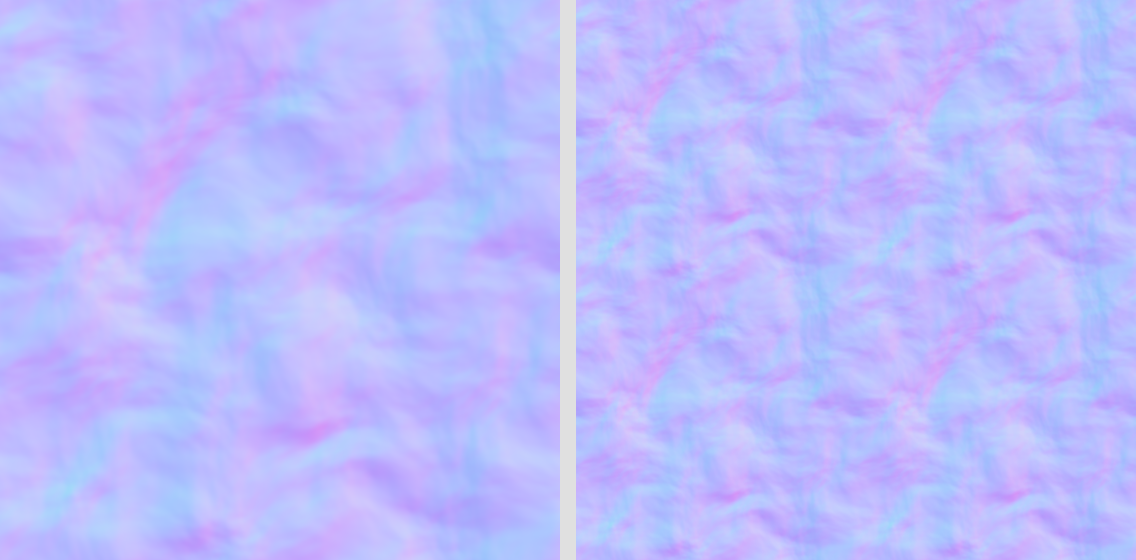
Left, the tile; right, the same tile 2 across and 2 down.
Write a three.js fragment shader that draws this texture map.

```glsl
// Tiling normal map of a softly rumpled, cloudy surface.
// A wrapping, warped gradient-noise height field is differentiated, and
// its surface normal is packed into colour with the sRGB curve.
varying vec2 vUv;

const float TAU = 6.2831853;
const int OCTAVES = 5;
const float BASE_REPEATS = 3.0;
const float FIRST_GAIN = 0.52;
const float GAIN_FALLOFF = 0.74;
const float WARP_AMOUNT = 0.055;
const float DIAGONAL_BIAS = 0.2;
const float SAMPLE_STEP = 0.002;
const vec2 SLOPE_STRENGTH = vec2(0.036, 0.041);

float hash(vec2 cell, float seed) {
  return fract(sin(dot(cell, vec2(127.1, 311.7)) + seed * 17.23) * 43758.5453);
}

// Lattice gradient, biased so that folds lean along the rising diagonal
vec2 latticeGradient(vec2 cell, float repeats, float seed) {
  float angle = TAU * hash(mod(cell, repeats), seed);
  vec2 g = vec2(cos(angle), sin(angle));
  return g - DIAGONAL_BIAS * g.yx;
}

// Gradient noise that wraps after a whole number of cells
float tileNoise(vec2 p, float repeats, float seed) {
  vec2 cell = floor(p);
  vec2 f = p - cell;
  vec2 blend = f * f * f * (f * (f * 6.0 - 15.0) + 10.0);
  vec2 right = vec2(1.0, 0.0);
  vec2 up = vec2(0.0, 1.0);
  float a = dot(latticeGradient(cell, repeats, seed), f);
  float b = dot(latticeGradient(cell + right, repeats, seed), f - right);
  float c = dot(latticeGradient(cell + up, repeats, seed), f - up);
  float d = dot(latticeGradient(cell + 1.0, repeats, seed), f - 1.0);
  return mix(mix(a, b, blend.x), mix(c, d, blend.x), blend.y);
}

// Periodic displacement that bends the folds
vec2 warp(vec2 uv, float repeats, float amount) {
  vec2 p = uv * repeats;
  return uv + amount * vec2(tileNoise(p, repeats, 21.0),
                            tileNoise(p + 0.37, repeats, 34.0));
}

// Octaves are shifted so that their lattices do not line up;
// the gain drops with each one, which keeps the finest folds faint
float height(vec2 uv) {
  vec2 p = warp(uv, 5.0, WARP_AMOUNT);
  float sum = 0.0;
  float amplitude = 1.0;
  float gain = FIRST_GAIN;
  float repeats = BASE_REPEATS;
  for (int i = 0; i < OCTAVES; i++) {
    float seed = float(i) + 1.0;
    vec2 shift = seed * vec2(0.37, 0.61);
    sum += amplitude * tileNoise(p * repeats + shift, repeats, seed);
    amplitude *= gain;
    gain *= GAIN_FALLOFF;
    repeats *= 2.0;
  }
  return sum;
}

// Central differences of the height field
vec2 heightSlope(vec2 uv, float e) {
  vec2 dx = vec2(e, 0.0);
  vec2 dy = vec2(0.0, e);
  return vec2(height(uv + dx) - height(uv - dx),
              height(uv + dy) - height(uv - dy)) / (2.0 * e);
}

vec3 linearToSrgb(vec3 c) {
  return 1.055 * pow(c, vec3(1.0 / 2.4)) - 0.055;
}

void main() {
  vec2 slope = heightSlope(vUv, SAMPLE_STEP) * SLOPE_STRENGTH;
  vec3 normal = normalize(vec3(-slope, 1.0));
  gl_FragColor = vec4(linearToSrgb(0.5 + 0.5 * normal), 1.0);
}
```
